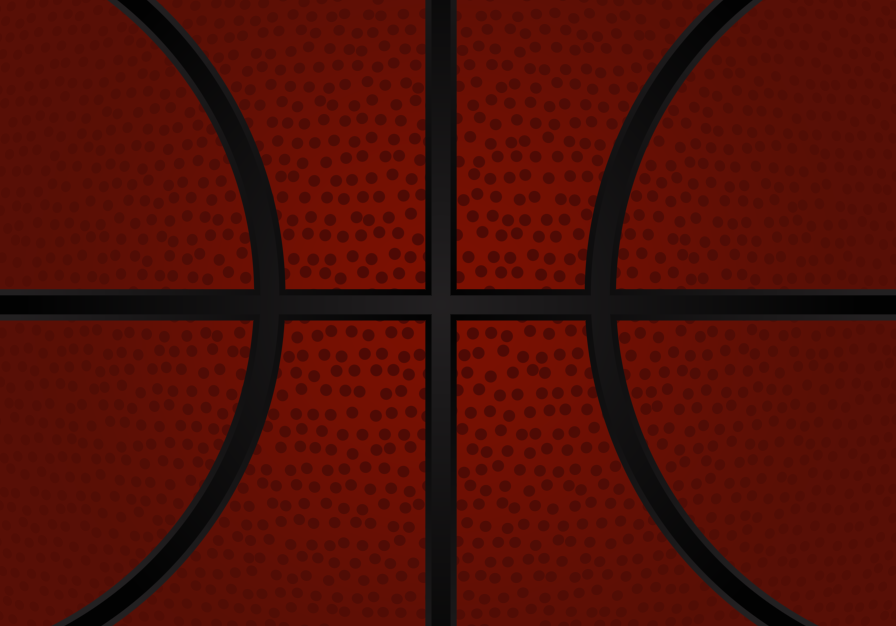
Reproduce this texture procedurally as a WebGL 1 fragment shader.

```glsl
precision highp float;
// Dimpled red leather ball panels crossed by dark, bevelled seams.
uniform vec2 u_resolution;

// Layout, in units of canvas height
const vec2 CENTER = vec2(0.7045, 0.513);
const float ARC_Y = 0.528;
const float ARC_LEFT_X = -0.186;
const float ARC_RIGHT_X = 1.576;
const float ARC_RADIUS = 0.617;
const float SEAM_HALF = 0.0250;
const float GROOVE_HALF = 0.0152;

// Dimples
const float CELL = 0.0315;
const float DOT_RADIUS = 0.0097;
const float JITTER = 0.42;
const float BULGE = 0.22;

// Colours
const vec3 LEATHER_CORE = vec3(0.485, 0.062, 0.005);
const vec3 LEATHER_RIM = vec3(0.345, 0.058, 0.022);
const vec3 DOT_CORE = vec3(0.305, 0.035, 0.015);
const vec3 DOT_RIM = vec3(0.320, 0.052, 0.020);
const vec3 SEAM_LIGHT = vec3(0.135, 0.125, 0.130);
const vec3 SEAM_DARK = vec3(0.006);
const float LEATHER_FADE = 0.72;
const float SEAM_FADE = 0.68;

vec2 hash2(vec2 p) {
  vec2 k = vec2(dot(p, vec2(127.1, 311.7)), dot(p, vec2(269.5, 183.3)));
  return fract(sin(k) * 43758.5453);
}

// Distance to the nearest dot centre in a jittered, staggered grid
float dotDistance(vec2 p) {
  vec2 g = p / CELL;
  float row = floor(g.y);
  float nearest = 4.0;
  for (int j = -1; j <= 1; j++) {
    float y = row + float(j);
    float shift = 0.5 * mod(y, 2.0);
    float column = floor(g.x - shift);
    for (int i = -1; i <= 1; i++) {
      vec2 id = vec2(column + float(i), y);
      vec2 site = id + vec2(shift, 0.0) + 0.5 + (hash2(id) - 0.5) * JITTER;
      nearest = min(nearest, length(g - site));
    }
  }
  return nearest * CELL;
}

// Distance to the centre line of the closest seam
float seamDistance(vec2 p) {
  vec2 bars = abs(p - CENTER);
  float left = abs(length(p - vec2(ARC_LEFT_X, ARC_Y)) - ARC_RADIUS);
  float right = abs(length(p - vec2(ARC_RIGHT_X, ARC_Y)) - ARC_RADIUS);
  return min(min(bars.x, bars.y), min(left, right));
}

// Smooth coverage of the region where d is below the edge
float inside(float d, float edge, float blur) {
  return 1.0 - smoothstep(edge - blur, edge + blur, d);
}

void main() {
  vec2 p = gl_FragCoord.xy / u_resolution.y;
  float pixel = 1.0 / u_resolution.y;
  vec2 q = p - CENTER;
  float r = length(q);

  // Leather glow and dimples, packed tighter towards the rim
  float fade = smoothstep(0.0, LEATHER_FADE, r);
  vec2 curved = q * (1.0 + BULGE * r * r);
  float dots = inside(dotDistance(curved), DOT_RADIUS, 0.8 * pixel);
  vec3 leather = mix(LEATHER_CORE, LEATHER_RIM, fade);
  vec3 color = mix(leather, mix(DOT_CORE, DOT_RIM, fade), dots);

  // Groove and border exchange brightness away from the centre
  float d = seamDistance(p);
  float swap = clamp(r / SEAM_FADE, 0.0, 1.0);
  vec3 border = mix(SEAM_DARK, SEAM_LIGHT, swap);
  vec3 groove = mix(SEAM_LIGHT, SEAM_DARK, swap);
  color = mix(color, border, inside(d, SEAM_HALF, 0.8 * pixel));
  color = mix(color, groove, inside(d, GROOVE_HALF, 0.8 * pixel));

  gl_FragColor = vec4(color, 1.0);
}
```
